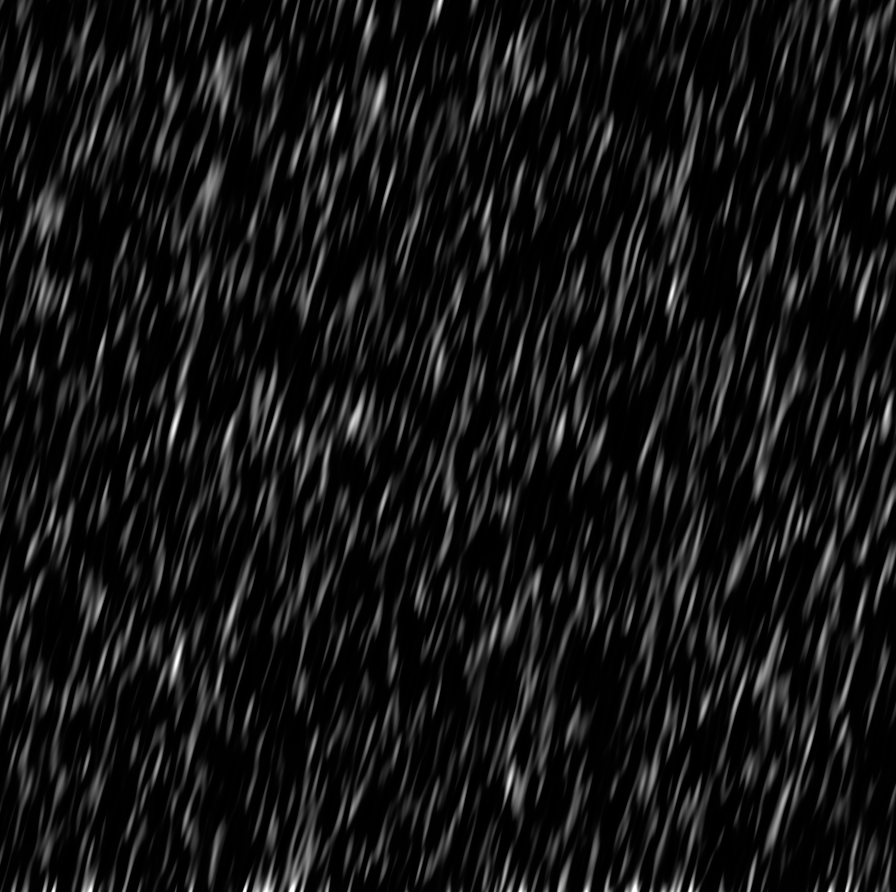
Reproduce this texture procedurally as a Shadertoy shader.

```glsl
const vec2 STREAK_SIZE = vec2(0.0057, 0.046);
const float MEAN_SLANT = 0.25;
const float SLANT_SPREAD = 0.13;
const int LAYERS = 4;

// Integer hash giving three values in 0..1
vec3 hash3(ivec3 cell) {
    uvec3 v = uvec3(cell) * 1664525u + 1013904223u;
    v.x += v.y * v.z;
    v.y += v.z * v.x;
    v.z += v.x * v.y;
    v ^= v >> 16u;
    v.x += v.y * v.z;
    v.y += v.z * v.x;
    v.z += v.x * v.y;
    return vec3(v >> 8u) / 16777216.0;
}

// Smooth round spot with radius 1
float spot(vec2 offset) {
    float falloff = max(1.0 - dot(offset, offset), 0.0);
    return falloff * falloff * falloff;
}

// Signed spots scattered one per cell
float spotNoise(vec2 p, int seed) {
    ivec2 home = ivec2(floor(p));
    float sum = 0.0;
    for (int y = -1; y <= 1; y++) {
        for (int x = -1; x <= 1; x++) {
            ivec2 cell = home + ivec2(x, y);
            vec3 rnd = hash3(ivec3(cell, seed));
            sum += (2.0 * rnd.z - 1.0) * spot(p - vec2(cell) - rnd.xy);
        }
    }
    return sum;
}

// Slanted, stretched noise layers, scaled to unit deviation
float streakField(vec2 uv, vec2 size, float slant, float spread) {
    float sum = 0.0;
    for (int i = 0; i < LAYERS; i++) {
        float lean = slant + spread * (float(i) / float(LAYERS - 1) - 0.5);
        vec2 sheared = vec2(uv.x - lean * uv.y, uv.y);
        sum += spotNoise(sheared / size + 0.37 * float(i), i + 11);
    }
    return sum / (0.387 * sqrt(float(LAYERS)));
}

// Rectifier with a rounded knee
float softCut(float value, float threshold, float knee) {
    float d = value - threshold;
    return 0.5 * (d + sqrt(d * d + knee * knee));
}

void mainImage(out vec4 fragColor, in vec2 fragCoord) {
    vec2 uv = fragCoord / iResolution.y;
    float field = streakField(uv, STREAK_SIZE, MEAN_SLANT, SLANT_SPREAD);

    // Streaks flare along the bottom edge
    float gain = 0.24 * (1.0 + 1.3 * exp(-uv.y / 0.011));
    float light = gain * softCut(field, 0.2, 0.2);

    fragColor = vec4(vec3(clamp(light, 0.0, 1.0)), 1.0);
}
```
